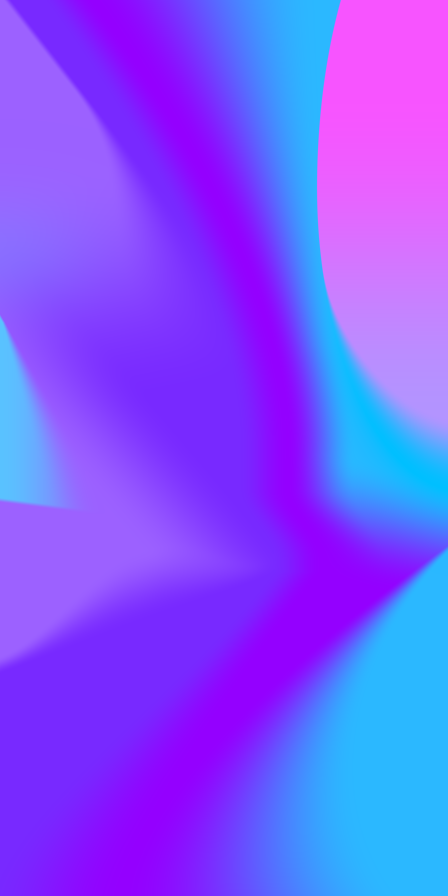
A WebGL 2 fragment shader for this background:

```glsl
#version 300 es
precision highp float;
// Soft abstract gradient: a violet ridge winds from top to bottom between
// lilac folds on the left and blue slopes, with a pink oval, on the right.
// Each fold is a curve with its own softness, layered from back to front.
uniform vec2 u_resolution;
out vec4 fragColor;

const vec3 VIOLET = vec3(0.58, 0.00, 1.0);
const vec3 INDIGO = vec3(0.47, 0.16, 1.0);
const vec3 LILAC  = vec3(0.61, 0.38, 1.0);
const vec3 BLUE   = vec3(0.17, 0.72, 1.0);
const vec3 CYAN   = vec3(0.00, 0.75, 1.0);
const vec3 SKY    = vec3(0.35, 0.76, 1.0);
const vec3 PINK   = vec3(0.97, 0.33, 1.0);
const vec3 MAUVE  = vec3(0.70, 0.58, 1.0);

// Power curve of a value kept at or above zero.
float curve(float v, float power) {
    return pow(max(v, 0.0), power);
}

// Soft step from zero at the edge to one after the given softness.
float fold(float d, float softness, float pixel) {
    return smoothstep(0.0, max(softness, 1.5 * pixel), d);
}

// Horizontal place of the violet ridge at depth y.
float ridgeAt(float y) {
    float upper = 0.208 + 0.435 * (1.0 - curve(1.0 - y / 0.99, 1.69));
    float lower = 0.273 + 0.445 * curve(min((2.0 - y) / 0.724, 1.0), 1.25);
    return mix(upper, lower, smoothstep(1.09, 1.25, y));
}

// Share of lilac in the folds left of the ridge.
float lilacAmount(vec2 p, float side, float pixel) {
    float edge = (0.026 + 0.78 * p.y - p.x) * 0.79;
    float upper = fold(edge, 0.015 + 0.2 * smoothstep(0.2, 0.75, p.y), pixel);
    upper *= 1.0 - smoothstep(0.42, 0.97, p.y + 0.2 * p.x);
    float diagonal = dot(p - vec2(0.339, 0.885), vec2(-0.76, 0.65));
    float lower = fold(diagonal, 0.24, pixel);
    float floorGap = 1.49 - 0.36 * p.x - p.y;
    lower *= fold(floorGap + 0.015, 0.04 + 0.12 * smoothstep(0.0, 0.3, p.x)
                  * (1.0 - smoothstep(0.35, 0.6, p.x)), pixel);
    float fade = 1.0 - smoothstep(-0.16, -0.03, side);
    return (1.0 - (1.0 - upper) * (1.0 - lower)) * fade;
}

// Blue wedge at the left border, fading inward.
float wedgeAmount(vec2 p, float pixel) {
    float slope = (p.y - 0.698) * 0.58 - p.x;
    float top = fold(slope, 0.008 + 0.32 * max(p.y - 0.72, 0.0), pixel);
    float bottom = fold(1.122 + 0.13 * p.x - p.y, 0.012, pixel);
    return top * bottom * (1.0 - smoothstep(0.0, 0.25, p.x));
}

// Oval radius, one on its rim; the upper half is taller.
float ovalRadius(vec2 p) {
    vec2 d = p - vec2(1.042, 0.42);
    return length(d / vec2(0.336, d.y < 0.0 ? 0.78 : 0.68));
}

void main() {
    // x runs 0..1 to the right, y runs 0..2 downward from the top.
    vec2 uv = gl_FragCoord.xy / u_resolution;
    vec2 p = vec2(uv.x, 2.0 - 2.0 * uv.y);
    float pixel = 1.0 / u_resolution.x;
    float side = p.x - ridgeAt(p.y);

    // Ridge and left folds.
    float ridgeWidth = mix(0.11, 0.30, smoothstep(1.3, 2.0, p.y));
    vec3 color = mix(INDIGO, VIOLET, smoothstep(-ridgeWidth, 0.0, side));
    color = mix(color, LILAC, lilacAmount(p, side, pixel));
    float tinge = exp(-20.0 * p.x * p.x - 60.0 * curve(abs(p.y - 0.57), 2.0));
    color = mix(color, SKY, 0.2 * tinge * (1.0 - smoothstep(0.69, 0.72, p.y - 1.7 * p.x)));
    color = mix(color, SKY, wedgeAmount(p, pixel));

    // Upper right slope.
    float slopeWidth = 0.15 + 0.35 * curve(1.0 - p.y / 0.78, 1.6);
    float slope = fold(side, slopeWidth, pixel);
    slope *= 1.0 - smoothstep(1.02, 1.30, p.y - 0.2 * (p.x - 0.78));
    color = mix(color, BLUE, slope);

    // Lower right slope, crisp at the border and softer downward.
    float start = 0.273 + 0.727 * curve((2.0 - p.y) / 0.784, 1.54);
    float softness = 0.02 + 0.6 * curve((p.y - 1.22) / 0.78, 1.2);
    color = mix(color, BLUE, fold(p.x - start, softness, pixel));

    // Pink oval with a cyan glow below.
    float radius = ovalRadius(p);
    float low = smoothstep(0.5, 1.04, p.y);
    float glow = exp(-14.0 * max(radius - 1.0, 0.0));
    color = mix(color, CYAN, glow * low);
    vec3 oval = mix(PINK, MAUVE, smoothstep(0.2, 0.95, p.y));
    float rim = mix(0.01, 0.27, smoothstep(0.6, 1.04, p.y));
    color = mix(color, oval, fold(1.0 - radius, rim, 3.0 * pixel));

    fragColor = vec4(color, 1.0);
}
```
